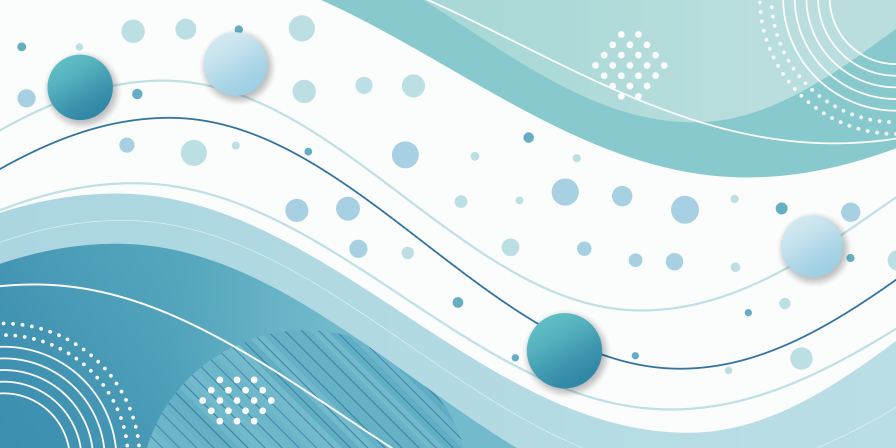
This background is drawn by a Shadertoy shader. Its source:

```glsl
// Abstract waves: teal and blue swells around a white ribbon with fine contour
// lines, shaded balls, scattered dots, ring fans, dot diamonds and a hatched hill.
// Every swell is a cosine from crest to trough; loose dots use a jittered cell grid.

#define PI 3.14159265
#define DOT_CELL 12.2
#define RING_STEP 2.6
#define HATCH_STEP 2.7
#define WHITE vec3(0.985, 0.988, 0.988)
#define PALE vec3(0.71, 0.86, 0.88)
#define TEAL vec3(0.53, 0.79, 0.80)
#define SKY vec3(0.45, 0.73, 0.80)
#define OCEAN vec3(0.33, 0.65, 0.74)
#define DEEP vec3(0.24, 0.56, 0.69)
#define NAVY vec3(0.20, 0.45, 0.62)

float pixel; // size of one pixel when the canvas is 100 units high

float fill(float d) { return clamp(0.5 - d / pixel, 0.0, 1.0); }
float stroke(float d, float halfWidth) { return fill(abs(d) - halfWidth); }

vec2 hash2(vec2 c) {
    return fract(sin(vec2(dot(c, vec2(127.1, 311.7)), dot(c, vec2(269.5, 183.3)))) * 43758.5);
}

// Signed distance to a cosine swell, positive above; rise scales it past the trough.
float wave(vec2 p, vec2 crest, vec2 trough, float rise) {
    float t = (p.x - crest.x) / (trough.x - crest.x);
    float anchor = clamp(t, 0.0, 1.0);
    float scale = t < 0.0 ? 0.9 : (t > 1.0 ? rise : 1.0);
    float angle = PI * (anchor + (t - anchor) * scale);
    float height = mix(trough.y, crest.y, 0.5 + 0.5 * cos(angle));
    float slope = 0.5 * (trough.y - crest.y) * sin(angle) * PI * scale / (trough.x - crest.x);
    return (p.y - height) / sqrt(1.0 + slope * slope);
}

// Swells that border or cross the white ribbon
float tealEdge(vec2 p)  { return wave(p, vec2(33.9, 109.1), vec2(166.7, 60.4), 0.95); }
float bandEdge(vec2 p)  { return wave(p, vec2(26.0, 56.8), vec2(153.6, 3.4), 1.17); }
float navyLine(vec2 p)  { return wave(p, vec2(37.8, 73.7), vec2(151.8, 17.7), 0.96); }
float upperLine(vec2 p) { return wave(p, vec2(36.5, 82.0), vec2(143.2, 30.7), 0.93); }
float lowerLine(vec2 p) { return wave(p, vec2(29.9, 59.1), vec2(149.7, 8.6), 0.97); }

// Loose dots: one per cell, kept only where it clears the ribbon's lines
void scatterDots(inout vec3 col, vec2 p) {
    vec2 cell = floor(p / DOT_CELL);
    vec2 look = hash2(cell + 41.0);
    vec2 center = (cell + 0.3 + 0.4 * hash2(cell)) * DOT_CELL;
    float radius = mix(0.8, 3.2, look.x * look.x);
    float lineGap = min(min(abs(navyLine(center)), abs(upperLine(center))), abs(lowerLine(center)));
    float edgeGap = min(-tealEdge(center), bandEdge(center));
    float keep = step(radius + 0.5, lineGap) * step(radius + 1.5, edgeGap);
    vec3 tint = mix(PALE, vec3(0.62, 0.80, 0.88), step(0.55, look.y));
    if (radius < 1.5 && look.y > 0.5) tint = OCEAN;
    col = mix(col, tint, 0.9 * keep * fill(length(p - center) - radius));
}

// Concentric rings with two dotted rings outside
float ringFan(vec2 p, vec2 center) {
    vec2 q = p - center;
    float r = length(q), mask = 0.0;
    for (int i = 0; i < 7; i++) {
        float radius = 14.8 + RING_STEP * float(i);
        float count = floor(2.0 * PI * radius / 2.1);
        float arc = (fract(atan(q.y, q.x) * count / (2.0 * PI)) - 0.5) * 2.1;
        float dots = fill(length(vec2(r - radius, arc)) - 0.42);
        mask = max(mask, i < 5 ? stroke(r - radius, 0.2) : dots);
    }
    return mask;
}

// Two interleaved lattices cut to a diamond
float dotDiamond(vec2 p, vec2 center, vec2 extent) {
    vec2 q = p - center, spacing = vec2(3.83, 4.6);
    float mask = 0.0;
    for (int i = 0; i < 2; i++) {
        float shift = 0.5 * float(i);
        vec2 node = (floor(q / spacing + 0.5 - shift) + shift) * spacing;
        float inside = step(dot(abs(node) / extent, vec2(1.0)), 1.0);
        mask = max(mask, inside * fill(length(q - node) - 0.75));
    }
    return mask;
}

// Shaded disc with a soft shadow
void ball(inout vec3 col, vec2 p, vec2 center, float radius, vec3 light, vec3 dark) {
    vec2 q = p - center;
    float shadow = 1.0 - smoothstep(-1.0, 1.8, length(q - vec2(0.5, -0.7)) - radius);
    col *= 1.0 - 0.25 * shadow;
    float shade = smoothstep(-1.1, 1.1, dot(q, vec2(0.5, -0.86)) / radius);
    col = mix(col, mix(light, dark, shade), fill(length(q) - radius));
}

void mainImage(out vec4 fragColor, in vec2 fragCoord) {
    pixel = 100.0 / iResolution.y;
    vec2 p = fragCoord * pixel;
    vec3 col = WHITE;

    // White ribbon: dots and contour lines
    scatterDots(col, p);
    col = mix(col, PALE, 0.85 * max(stroke(upperLine(p), 0.25), stroke(lowerLine(p), 0.25)));
    col = mix(col, NAVY, stroke(navyLine(p), 0.2));

    // Upper right swells
    float teal = fill(-tealEdge(p));
    float glass = fill(-wave(p, vec2(52.1, 115.6), vec2(154.9, 72.7), 1.12));
    vec3 glassTint = mix(vec3(0.66, 0.85, 0.84), vec3(0.73, 0.87, 0.87), smoothstep(100.0, 180.0, p.x));
    col = mix(col, mix(TEAL, glassTint, glass), teal);
    col = mix(col, WHITE, stroke(wave(p, vec2(44.3, 113.0), vec2(186.2, 68.0), 1.0), 0.2));

    // Lower pale band and deep swell
    vec3 bandTint = mix(vec3(0.67, 0.84, 0.88), vec3(0.73, 0.87, 0.90), p.x / 200.0);
    col = mix(col, bandTint, fill(bandEdge(p)));
    col = mix(col, WHITE, 0.6 * stroke(wave(p, vec2(27.3, 50.8), vec2(156.2, -5.5), 1.0), 0.08));
    float deep = fill(wave(p, vec2(26.0, 45.6), vec2(158.9, -14.6), 0.9));
    vec3 deepTint = mix(DEEP, OCEAN, smoothstep(0.0, 45.0, p.x * 0.6 + p.y * 0.4));
    deepTint = mix(deepTint, SKY, smoothstep(35.0, 80.0, p.x));

    // Hatched hill inside the deep swell
    float hill = fill(length(p - vec2(68.2, -10.7)) - 37.0);
    float hatch = dot(p, vec2(0.7071)) / HATCH_STEP;
    vec3 hillTint = mix(OCEAN, SKY, 0.3 + 0.7 * hash2(vec2(floor(hatch), 5.0)).x);
    hillTint = mix(hillTint, NAVY, 0.75 * stroke((fract(hatch) - 0.5) * HATCH_STEP, 0.12));
    col = mix(col, mix(deepTint, hillTint, hill), deep);
    col = mix(col, WHITE, stroke(wave(p, vec2(7.8, 36.5), vec2(145.8, -22.4), 0.9), 0.22));

    // White ornaments
    float ornament = max(ringFan(p, vec2(200.0, 100.5)), ringFan(p, vec2(0.8, -2.6)));
    ornament = max(ornament, dotDiamond(p, vec2(140.6, 85.4), vec2(11.4, 8.5)));
    ornament = max(ornament, dotDiamond(p, vec2(52.9, 10.6), vec2(11.4, 7.5)));
    col = mix(col, WHITE, ornament);

    // Balls
    vec3 ice = vec3(0.82, 0.91, 0.94), iceShade = vec3(0.62, 0.81, 0.89);
    vec3 sea = vec3(0.37, 0.74, 0.77), seaShade = vec3(0.19, 0.53, 0.65);
    ball(col, p, vec2(17.9, 80.5), 7.3, sea, seaShade);
    ball(col, p, vec2(52.6, 85.7), 7.1, ice, iceShade);
    ball(col, p, vec2(126.0, 21.7), 8.4, sea, seaShade);
    ball(col, p, vec2(181.3, 45.0), 6.9, ice, iceShade);

    fragColor = vec4(col, 1.0);
}
```
